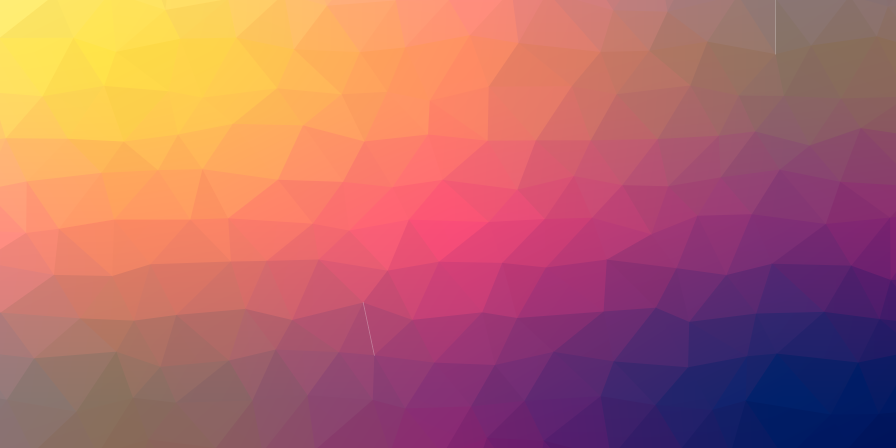
This background is drawn by a WebGL 2 fragment shader. Its source:

```glsl
#version 300 es
precision highp float;

uniform vec2 u_resolution;
out vec4 fragColor;

// Mesh, in units of the canvas height
const vec2 CELL = vec2(0.128, 0.1);
const vec2 JITTER = vec2(0.58, 0.52);
const float STAGGER = 0.5;

// Facet look
const float FLATNESS = 0.75;
const float SHADE_RANGE = 0.035;
const float HAIRLINE_WIDTH = 0.0016;
const float HAIRLINE_RARITY = 0.965;
const float HAIRLINE_STRENGTH = 0.3;

// Evenly spaced ramp, used along both axes
const int LAST_STOP = 8;
const vec3 RAMP[9] = vec3[9](
    vec3(1.00, 0.92, 0.47),  // pale yellow
    vec3(1.00, 0.88, 0.27),  // yellow
    vec3(1.00, 0.77, 0.32),  // amber
    vec3(1.00, 0.53, 0.42),  // coral
    vec3(1.00, 0.31, 0.47),  // pink
    vec3(0.68, 0.20, 0.46),  // magenta
    vec3(0.30, 0.16, 0.44),  // violet
    vec3(0.00, 0.13, 0.42),  // blue
    vec3(0.00, 0.07, 0.35)   // navy
);
const vec3 CROSS_TINT = vec3(0.04, -0.055, 0.03);

float hash(vec2 p) {
    return fract(sin(dot(p, vec2(127.1, 311.7))) * 43758.5);
}

vec3 ramp(float t) {
    float s = clamp(t, 0.0, 1.0) * float(LAST_STOP);
    int i = min(int(s), LAST_STOP - 1);
    return mix(RAMP[i], RAMP[i + 1], s - float(i));
}

// Average of a horizontal ramp and a downward ramp
vec3 background(vec2 p, float aspect) {
    vec2 t = clamp(vec2(p.x / aspect, 1.0 - p.y), 0.0, 1.0);
    float contrast = smoothstep(0.1, 0.6, abs(t.x - t.y));
    return 0.5 * (ramp(t.x) + ramp(t.y)) + CROSS_TINT * contrast;
}

// Jittered point of a staggered grid
vec2 meshPoint(vec2 id) {
    vec2 offset = vec2(hash(id), hash(id + 57.3)) - 0.5;
    float shift = STAGGER * (mod(id.y, 2.0) - 0.5);
    return (id + vec2(shift, 0.0) + JITTER * offset) * CELL;
}

// Signed distance to a line, positive on its left
float lineSide(vec2 p, vec2 a, vec2 b) {
    vec2 e = b - a;
    vec2 q = p - a;
    return (e.x * q.y - e.y * q.x) / length(e);
}

float segmentDistance(vec2 p, vec2 a, vec2 b) {
    vec2 e = b - a;
    return length(p - a - e * clamp(dot(p - a, e) / dot(e, e), 0.0, 1.0));
}

// Facet colour in rgb, premultiplied by its coverage in a
vec4 facet(vec2 p, vec2 a, vec2 b, vec2 c, float seed, float aspect, float pixel) {
    float inside = min(lineSide(p, a, b), min(lineSide(p, b, c), lineSide(p, c, a)));
    float coverage = clamp(inside / pixel + 0.5, 0.0, 1.0);
    if (coverage <= 0.0) return vec4(0.0);
    vec2 center = (a + b + c) / 3.0;
    vec3 color = background(mix(p, center, FLATNESS), aspect);
    color *= 1.0 + SHADE_RANGE * (seed - 0.5);
    return vec4(color, 1.0) * coverage;
}

void main() {
    float pixel = 1.0 / u_resolution.y;
    float aspect = u_resolution.x * pixel;
    vec2 p = gl_FragCoord.xy * pixel;
    vec2 home = floor(p / CELL);

    vec4 sum = vec4(background(p, aspect), 1.0) * 0.001;
    float hairline = 0.0;

    // Split each nearby quad along its shorter diagonal
    for (int y = -1; y <= 1; y++) {
        for (int x = -1; x <= 1; x++) {
            vec2 id = home + vec2(x, y);
            vec2 a = meshPoint(id);
            vec2 b = meshPoint(id + vec2(1.0, 0.0));
            vec2 c = meshPoint(id + vec2(1.0, 1.0));
            vec2 d = meshPoint(id + vec2(0.0, 1.0));
            if (distance(a, c) > distance(b, d)) {
                vec2 first = a;
                a = b; b = c; c = d; d = first;
            }
            sum += facet(p, a, b, c, hash(id + 11.7), aspect, pixel);
            sum += facet(p, a, c, d, hash(id + 23.9), aspect, pixel);

            // Rare bright seams
            float seam = segmentDistance(p, a, c) - 0.5 * HAIRLINE_WIDTH;
            float rare = step(HAIRLINE_RARITY, hash(id + 91.3));
            hairline = max(hairline, rare * clamp(0.5 - seam / pixel, 0.0, 1.0));
        }
    }

    vec3 color = mix(sum.rgb / sum.a, vec3(1.0), HAIRLINE_STRENGTH * hairline);
    fragColor = vec4(color, 1.0);
}
```
